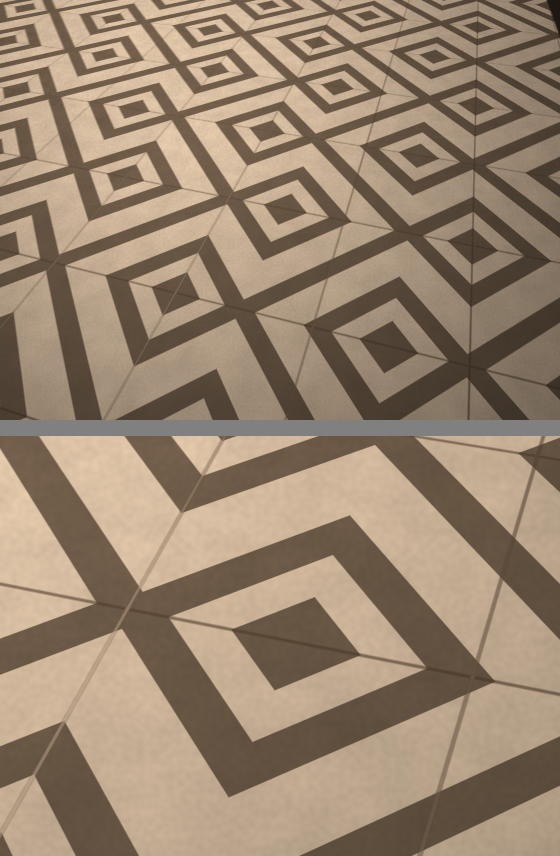
Top: the whole. Bottom: its middle third, enlarged.
Give the GLSL for this pattern, as a Shadertoy shader.

```glsl
// Tiled floor of nested diamonds and zigzag bands, in perspective under warm light
#define STRIPE 0.1875
#define PERIOD 1.5
#define GROUT_HALF_WIDTH 0.006
#define GROUT_STRENGTH 0.6
#define CREAM vec3(0.88, 0.775, 0.66)
#define TAUPE vec3(0.45, 0.372, 0.295)
#define GROUT_COLOR vec3(0.33, 0.25, 0.18)
#define LIGHT_CENTER vec2(0.40, 0.80)
#define LIGHT_FALLOFF 1.15
#define AMBIENT 0.42
#define MOTTLE 0.09
#define TILE_VARIATION 0.035

float hash(vec2 p) {
    p = fract(p * vec2(0.1031, 0.1137));
    p += dot(p, p.yx + 33.33);
    return fract((p.x + p.y) * p.x * 17.3);
}

vec2 gradientAt(vec2 cell) {
    float angle = 6.2832 * hash(cell + 57.0);
    return vec2(cos(angle), sin(angle));
}

float gradientNoise(vec2 p) {
    vec2 i = floor(p), f = p - i;
    vec2 u = f * f * f * (f * (f * 6.0 - 15.0) + 10.0);
    vec2 e = vec2(1.0, 0.0);
    float low = mix(dot(gradientAt(i), f),
                    dot(gradientAt(i + e), f - e), u.x);
    float high = mix(dot(gradientAt(i + e.yx), f - e.yx),
                     dot(gradientAt(i + 1.0), f - 1.0), u.x);
    return mix(low, high, u.y);
}

// Perspective from the screen (in canvas heights) to floor tiles
vec2 screenToFloor(vec2 screen) {
    mat3 floorToScreen = mat3(0.2582, 0.0300, -0.0578,
                              0.2236, -0.1177, 0.1940,
                              1.1250, 0.5851, 1.0000);
    vec3 h = inverse(floorToScreen) * vec3(screen.x, 1.0 - screen.y, 1.0);
    return h.xy / h.z + vec2(3.0, 1.0);
}

float centeredRepeat(float x, float period) {
    return mod(x + 0.5 * period, period) - 0.5 * period;
}

// Alternate rows are mirrored; x is measured from a diamond center
float rowCoordinate(float x, float row) {
    return mod(row, 2.0) < 0.5 ? x - 1.0 : -x;
}

// Signed distance to the dark motif, negative inside
float darkBands(vec2 p) {
    float row = floor(p.y + 0.5);
    float along = rowCoordinate(p.x, row) + 1.0 - abs(p.y - row);
    float d = abs(centeredRepeat(along, PERIOD)) - 0.5 * STRIPE;
    for (int k = -1; k <= 1; k++) {
        float r = row + float(k);
        float x = centeredRepeat(rowCoordinate(p.x, r), PERIOD);
        float diamond = abs(x) + abs(p.y - r);
        float ring = abs(diamond - 2.5 * STRIPE) - 0.5 * STRIPE;
        d = min(d, min(diamond - STRIPE, ring));
    }
    return d;
}

float groutLine(float x, float footprint) {
    float d = abs(centeredRepeat(x, 1.0)) - GROUT_HALF_WIDTH;
    float coverage = min(1.0, 2.0 * GROUT_HALF_WIDTH / footprint);
    return coverage * smoothstep(footprint, -footprint, d);
}

void mainImage(out vec4 fragColor, in vec2 fragCoord) {
    vec2 screen = fragCoord / iResolution.y;
    vec2 tile = screenToFloor(screen);
    vec2 footprint = max(fwidth(tile), vec2(0.0001));

    // Painted pattern
    float soft = 0.5 * (footprint.x + footprint.y);
    float dark = smoothstep(soft, -soft, darkBands(tile));
    vec3 color = mix(CREAM, TAUPE, dark);

    // Cloudy glaze, fine grain and slight tile differences
    float cloud = gradientNoise(tile * 5.0) + 0.5 * gradientNoise(tile * 13.0);
    float grain = gradientNoise(screen * 170.0);
    color *= 1.0 + MOTTLE * (0.6 * cloud + 0.5 * grain);
    color *= 1.0 + TILE_VARIATION * (hash(floor(tile) + 20.0) - 0.5);

    // Grout, with a pale glint on the joints at the lower left
    float jointX = groutLine(tile.x, footprint.x);
    float jointY = groutLine(tile.y, footprint.y);
    float glint = smoothstep(0.75, 0.2, length(screen - vec2(0.3, 0.35)));
    vec3 jointColor = mix(GROUT_COLOR, CREAM, 0.75 * glint * jointX);
    color = mix(color, jointColor, GROUT_STRENGTH * max(jointX, jointY));

    // Warm light pool
    vec2 toLight = screen - LIGHT_CENTER;
    float light = mix(AMBIENT, 1.0, exp(-LIGHT_FALLOFF * dot(toLight, toLight)));
    color *= light;

    // Dark skirting in the upper right corner
    float skirting = screen.x - 1.302 - 0.35 * (1.0 - screen.y);
    float edge = 1.5 / iResolution.y;
    color = mix(color, vec3(0.12, 0.09, 0.07), smoothstep(-edge, edge, skirting));
    fragColor = vec4(color, 1.0);
}
```
